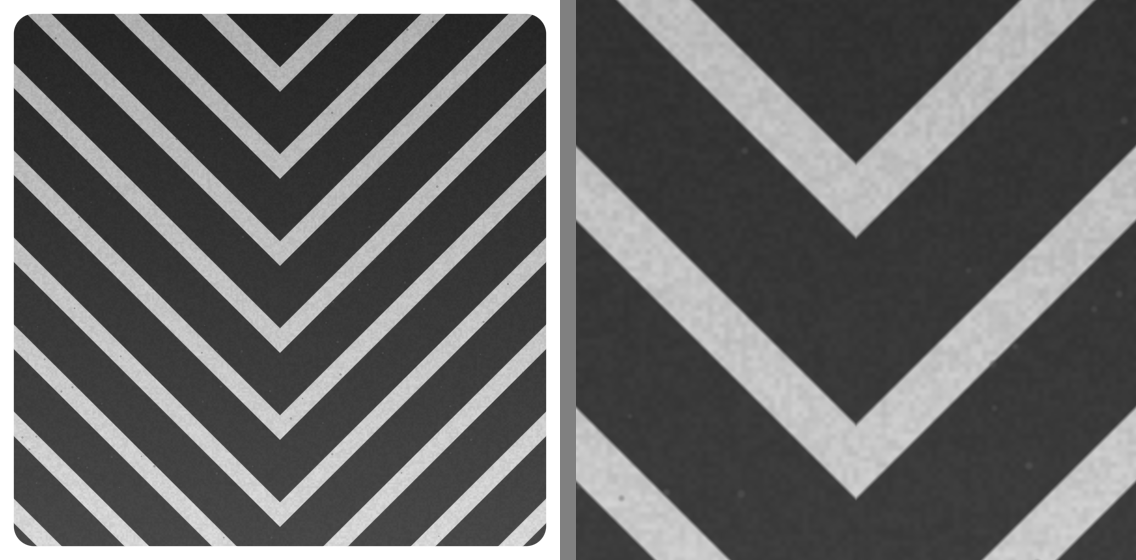
Left, the full canvas; right, a detail of the centre.
Give the GLSL for this pattern, as a WebGL 1 fragment shader.

```glsl
precision highp float;
// Pale nested chevrons on a rounded charcoal panel with vertical shading and paper grain.

uniform vec2 u_resolution;

const float PANEL_HALF = 0.4753;     // half the panel side
const float PANEL_RADIUS = 0.036;    // corner radius
const float PITCH = 0.1554;          // vertical distance between chevrons
const float THICKNESS = 0.0440;      // vertical stripe thickness
const float SLOPE = 0.995;           // rise of each arm
const float FIRST_CENTRE = 0.358;    // stripe centre on the axis, from the middle
const float SOFTNESS = 0.0014;       // smallest edge blur
const vec2 INK_RANGE = vec2(0.280, 0.148);     // bottom, top
const vec2 STRIPE_RANGE = vec2(0.840, 0.685);  // bottom, top
const float GRAIN_CELLS = 300.0;
const float INK_GRAIN = 0.035;
const float STRIPE_GRAIN = 0.095;
const float SPECK_CELLS = 34.0;
const float SPECK_CHANCE = 0.09;
const float SPECK_RADIUS = 0.0022;

float hash(vec2 p) {
  vec3 q = fract(vec3(p.xyx) * 0.1031);
  q += dot(q, q.yzx + 33.33);
  return fract((q.x + q.y) * q.z);
}

float valueNoise(vec2 p) {
  vec2 cell = floor(p);
  vec2 f = fract(p);
  f = f * f * (3.0 - 2.0 * f);
  float low = mix(hash(cell), hash(cell + vec2(1.0, 0.0)), f.x);
  float high = mix(hash(cell + vec2(0.0, 1.0)), hash(cell + 1.0), f.x);
  return mix(low, high, f.y);
}

float roundedBox(vec2 p, float halfSide, float radius) {
  vec2 q = abs(p) - halfSide + radius;
  return length(max(q, 0.0)) + min(max(q.x, q.y), 0.0) - radius;
}

float chevrons(vec2 p) {
  float level = p.y - SLOPE * abs(p.x) - FIRST_CENTRE;
  float offset = abs(fract(level / PITCH + 0.5) - 0.5) * PITCH;
  return (offset - 0.5 * THICKNESS) / sqrt(1.0 + SLOPE * SLOPE);
}

// One jittered dot in a few of the cells.
float specks(vec2 p, float blur) {
  vec2 cell = floor(p * SPECK_CELLS);
  vec2 jitter = 0.15 + 0.7 * vec2(hash(cell + 3.1), hash(cell + 17.7));
  float d = length(p - (cell + jitter) / SPECK_CELLS);
  float size = SPECK_RADIUS * (0.5 + 0.5 * hash(cell + 41.3));
  float present = step(hash(cell + 71.9), SPECK_CHANCE);
  return present * (1.0 - smoothstep(size - blur, size + blur, d));
}

void main() {
  float side = min(u_resolution.x, u_resolution.y);
  vec2 p = (gl_FragCoord.xy - 0.5 * u_resolution) / side;
  float pixel = 1.0 / side;
  float blur = max(SOFTNESS, 0.75 * pixel);

  // Shading from the top to the bottom of the panel
  float height = clamp(0.5 + 0.5 * p.y / PANEL_HALF, 0.0, 1.0);
  float ink = mix(INK_RANGE.x, INK_RANGE.y, height);
  float stripe = mix(STRIPE_RANGE.x, STRIPE_RANGE.y, height);

  // Grain and sparse wear
  vec2 q = p + 1.0;
  float grain = 0.7 * valueNoise(q * GRAIN_CELLS)
              + 0.3 * valueNoise(q * GRAIN_CELLS * 0.45 + 19.0) - 0.5;
  float wear = specks(q, blur);
  ink += INK_GRAIN * grain + 0.06 * wear;
  stripe += STRIPE_GRAIN * grain - 0.18 * wear;

  // Stripes over ink, then the white surround
  float shade = mix(stripe, ink, smoothstep(-blur, blur, chevrons(p)));
  float box = roundedBox(p, PANEL_HALF, PANEL_RADIUS);
  shade = mix(shade, 1.0, smoothstep(-0.75 * pixel, 0.75 * pixel, box));
  gl_FragColor = vec4(vec3(shade), 1.0);
}
```
